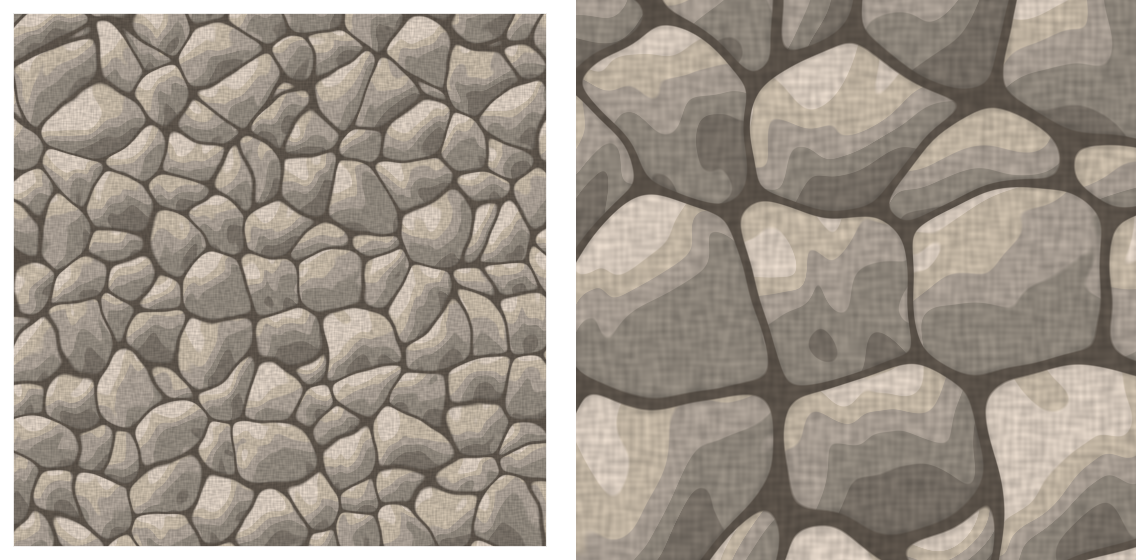
Left: the whole. Right: its middle third, enlarged.
Write a Shadertoy shader that draws this texture.

```glsl
// Cartoon cobblestones printed on linen, inside a white margin.
// A weighted Voronoi diagram with smoothed corners forms the stones; a dome
// normal plus gradient noise is cut into flat, wavy tone bands.

const float MARGIN = 0.0247;        // white border, in canvas widths
const float STONES = 11.3;          // grid cells across the canvas
const float JITTER = 0.9;           // scatter of sites inside their cells
const float SIZE_SPREAD = 0.5;      // difference between small and large stones
const float GAP = 0.028;            // half width of the joints, in cells
const float ROUNDING = 0.055;       // softness of stone corners
const float DOME = 0.15;            // how far the rim slope reaches inwards
const float BAND_WAVE = 1.0;        // waviness of the tone bands
const float STONE_BIAS = 0.4;       // brightness range between stones
const float WEAVE = 0.13;           // contrast of the linen threads
const vec2 LIGHT = vec2(-0.45, 0.89);

const vec3 JOINT = vec3(0.345, 0.312, 0.278);
const vec3 DEEP = vec3(0.45, 0.42, 0.385);
const vec3 SHADE = vec3(0.54, 0.51, 0.47);
const vec3 BODY = vec3(0.64, 0.60, 0.56);
const vec3 LIT = vec3(0.74, 0.69, 0.62);
const vec3 GLINT = vec3(0.82, 0.77, 0.72);

vec3 hash3(vec2 p) {
    vec3 q = fract(p.xyx * vec3(0.1031, 0.1030, 0.0973));
    q += dot(q, q.yxz + 33.33);
    return fract((q.xxy + q.yzz) * q.zyx);
}

float cornerSlope(vec2 corner, vec2 offset) {
    float angle = 6.2832 * hash3(corner + 71.0).x;
    return dot(vec2(cos(angle), sin(angle)), offset);
}

float gradientNoise(vec2 p) {
    vec2 i = floor(p), f = fract(p);
    vec2 u = f * f * f * (f * (f * 6.0 - 15.0) + 10.0);
    vec2 e = vec2(0.0, 1.0);
    float low = mix(cornerSlope(i, f), cornerSlope(i + e.yx, f - e.yx), u.x);
    float high = mix(cornerSlope(i + e.xy, f - e.xy), cornerSlope(i + e.yy, f - e.yy), u.x);
    return mix(low, high, u.y);
}

vec2 noise2(vec2 p) {
    return vec2(gradientNoise(p), gradientNoise(p + vec2(37.2, 91.7)));
}

// Site position in xy, size weight in z
vec3 stoneSite(vec2 cell) {
    vec3 h = hash3(cell + 13.0);
    return vec3(cell + 0.5 + JITTER * (h.xy - 0.5), SIZE_SPREAD * h.z);
}

// Returns rounded edge distance in x, dome normal in yz; outputs the stone's cell
vec3 stoneShape(vec2 p, out vec2 owner) {
    vec2 base = floor(p);
    vec3 site = vec3(0.0);
    float nearest = 1e5;
    for (int y = -2; y <= 2; y++)
    for (int x = -2; x <= 2; x++) {
        vec2 cell = base + vec2(x, y);
        vec3 s = stoneSite(cell);
        float power = dot(p - s.xy, p - s.xy) - s.z;
        if (power < nearest) { nearest = power; site = s; owner = cell; }
    }

    float edgeSum = 0.0, domeSum = 0.04;
    vec2 normal = vec2(0.0);
    for (int y = -2; y <= 2; y++)
    for (int x = -2; x <= 2; x++) {
        if (x == 0 && y == 0) continue;
        vec3 s = stoneSite(owner + vec2(x, y));
        vec2 across = s.xy - site.xy;
        float span = max(length(across), 0.01);
        float power = dot(p - s.xy, p - s.xy) - s.z;
        float edge = max(power - nearest, 0.0) / (2.0 * span);
        float pull = exp(-edge / DOME);
        edgeSum += exp(-edge / ROUNDING);
        domeSum += pull;
        normal += pull * across / span;
    }
    return vec3(-ROUNDING * log(edgeSum + 1e-9), normal / domeSum);
}

float band(float tone, float level, float soft) {
    return smoothstep(level - soft, level + soft, tone);
}

void mainImage(out vec4 fragColor, in vec2 fragCoord) {
    vec2 uv = fragCoord / iResolution.y;
    float pixel = 1.0 / iResolution.y;

    // Bend the plane so stones stretch and their sides curve
    vec2 p = uv * STONES + 20.0;
    p += 0.6 * noise2(p * 0.55) + 0.07 * noise2(p * 1.9);
    vec2 owner;
    vec3 shape = stoneShape(p, owner);

    // Flat tones with wavy, dripping borders
    vec3 seed = hash3(owner + 5.0);
    vec2 q = p * vec2(2.0, 1.4) + 40.0 * seed.xy;
    q += 0.5 * noise2(q * 0.9);
    float tone = dot(shape.yz, LIGHT) + BAND_WAVE * gradientNoise(q);
    tone += STONE_BIAS * (seed.z - 0.5);
    float soft = 2.0 * STONES * pixel;
    vec3 color = mix(DEEP, SHADE, band(tone, -0.75, soft));
    color = mix(color, BODY, band(tone, -0.22, soft));
    color = mix(color, LIT, band(tone, 0.25, soft));
    color = mix(color, GLINT, band(tone, 0.65, soft));

    // Joints with a faint dark rim on each stone
    color *= mix(0.9, 1.0, smoothstep(GAP, GAP + 0.04, shape.x));
    color = mix(JOINT, color, band(shape.x, GAP, STONES * pixel));

    // Crossed linen threads
    float threads = gradientNoise(uv * vec2(70.0, 310.0)) + gradientNoise(uv * vec2(310.0, 70.0) + 9.0);
    color *= 1.0 + WEAVE * threads;

    // White margin
    vec2 inset = min(fragCoord, iResolution.xy - fragCoord) * pixel - MARGIN;
    float printed = band(min(inset.x, inset.y), 0.0, 0.7 * pixel);
    fragColor = vec4(mix(vec3(1.0), color, printed), 1.0);
}
```
